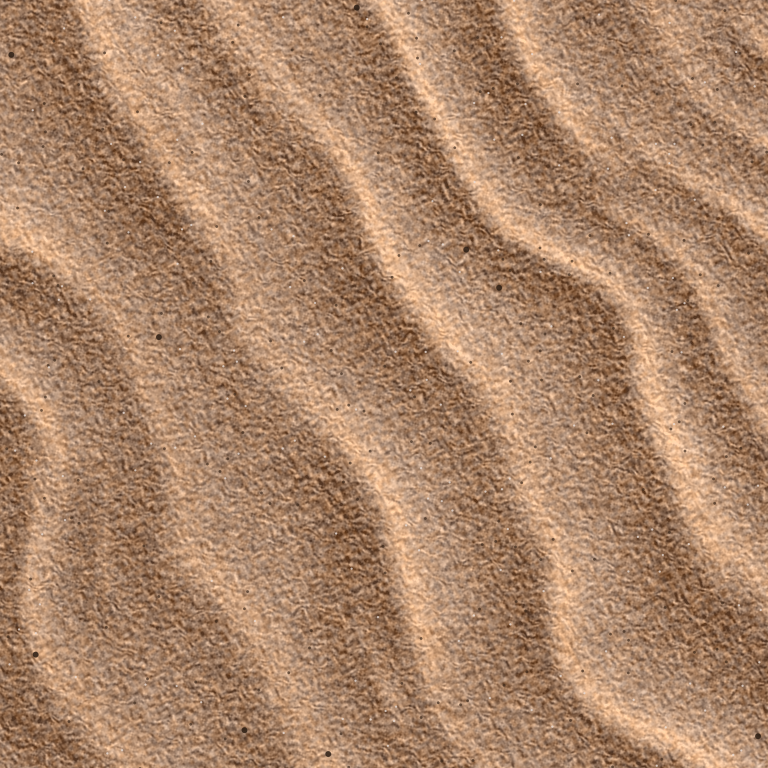
Give the GLSL for this texture, as a Shadertoy shader.

```glsl
#define RIPPLE_FREQ 5.3
#define RIPPLE_WARP 1.25
#define RELIEF 0.46
#define CREST_GLOW 0.20
#define GRAIN_FREQ 215.0
#define GRAIN_CONTRAST 0.80
#define SHADE_COLOR vec3(0.42, 0.285, 0.19)
#define SAND_COLOR vec3(0.68, 0.53, 0.415)
#define LIGHT_COLOR vec3(0.94, 0.77, 0.63)
#define WARM_TINT vec3(0.035, 0.0, -0.035)

float hash(vec2 p) {
    vec3 h = fract(p.xyx * 0.1031);
    h += dot(h, h.yzx + 33.33);
    return fract((h.x + h.y) * h.z);
}

float noise(vec2 p) {
    vec2 cell = floor(p), f = fract(p);
    f = f * f * (3.0 - 2.0 * f);
    float low = mix(hash(cell), hash(cell + vec2(1, 0)), f.x);
    float high = mix(hash(cell + vec2(0, 1)), hash(cell + vec2(1, 1)), f.x);
    return mix(low, high, f.y);
}

float fbm(vec2 p) {
    float sum = 0.0, weight = 0.5;
    for (int i = 0; i < 4; i++) {
        sum += weight * noise(p);
        p = mat2(0.8, 0.6, -0.6, 0.8) * p * 2.03 + 17.3;
        weight *= 0.5;
    }
    return sum / 0.9375;
}

// One ripple train: x = slope shading, y = narrow crest line
vec2 ripple(float phase) {
    float f = fract(phase);
    float slope = 1.0 - smoothstep(0.0, 0.80, f) + smoothstep(0.78, 1.0, f);
    float d = f < 0.5 ? f : (1.0 - f) * 1.5;
    return vec2(slope, exp(-d * d * 75.0));
}

// Sparse round specks, returned as coverage
float specks(vec2 p, float cells, float share, float radius) {
    vec2 cell = floor(p * cells);
    vec2 center = 0.25 + 0.5 * vec2(hash(cell + 3.7), hash(cell + 61.2));
    float d = length(fract(p * cells) - center) / cells;
    float edge = 0.7 / iResolution.y;
    float present = step(hash(cell + 127.4), share);
    return present * (1.0 - smoothstep(radius - edge, radius + edge, d));
}

// Sand grains lit from one side, with finer grit on top
float grains(vec2 p) {
    vec2 g = p * GRAIN_FREQ + 1.5 * noise(p * 70.0);
    float lit = noise(g) - noise(g + vec2(0.55, 0.45));
    float grit = noise(p * GRAIN_FREQ * 1.9 + 41.0) - 0.5;
    float clump = noise(p * GRAIN_FREQ * 0.55 + 9.0) - 0.5;
    return 0.8 * lit + 0.5 * grit + 0.25 * clump;
}

void mainImage(out vec4 fragColor, in vec2 fragCoord) {
    vec2 p = fragCoord / iResolution.y;

    // x runs across the ripples, y along them
    vec2 q = mat2(0.87, -0.49, 0.49, 0.87) * p + 4.0;

    // Bent ripples: a broad train blended with a finer one
    float bend = RIPPLE_WARP * noise(q * vec2(1.7, 3.2));
    bend += 0.32 * noise(q * vec2(4.0, 6.5) + 23.0);
    bend += 0.05 * fbm(q * 22.0);
    vec2 broad = ripple(q.x * RIPPLE_FREQ + bend);
    vec2 fine = ripple(q.x * RIPPLE_FREQ * 1.7 + 1.3 * bend + 0.4);
    float fineShare = smoothstep(0.50, 0.80, noise(q * vec2(4.5, 2.6) + 51.0));
    vec2 wave = mix(broad, fine * vec2(0.8, 0.7) + vec2(0.1, 0.0), fineShare);

    // Ripples fade in and out along their length
    float strength = mix(0.45, 1.0, smoothstep(0.2, 0.7, noise(q * vec2(5.0, 3.0) + 80.0)));
    float slope = (wave.x - 0.5) * strength;
    float crest = wave.y * strength;

    // Tone from relief, broad drift and grain
    float drift = fbm(q * vec2(7.0, 4.0) + 31.0) - 0.5;
    float tone = 0.46 + RELIEF * slope + CREST_GLOW * crest + 0.22 * drift;
    float coarse = mix(1.15, 0.8, clamp(slope + 0.5, 0.0, 1.0));
    tone += GRAIN_CONTRAST * coarse * grains(q);
    tone = clamp(tone, -0.15, 1.15);

    vec3 color = mix(SHADE_COLOR, SAND_COLOR, min(tone * 2.0, 1.0));
    color = mix(color, LIGHT_COLOR, max(tone * 2.0 - 1.0, 0.0));

    // Warm crests, greyer slopes, and a mixed tint per grain
    float warmth = 1.1 * crest - 0.6 * slope - 0.25;
    warmth += 1.6 * (noise(q * GRAIN_FREQ * 0.8 + 150.0) - 0.5);
    color += WARM_TINT * warmth;

    // Rare pits and pale glints
    color = mix(color, SHADE_COLOR * 0.4, 0.85 * specks(q, 12.0, 0.05, 0.0038));
    color = mix(color, SHADE_COLOR * 0.55, 0.7 * specks(q + 2.3, 60.0, 0.06, 0.0018));
    color = mix(color, vec3(0.93, 0.89, 0.87), 0.75 * specks(q + 5.1, 55.0, 0.06, 0.0014));

    fragColor = vec4(clamp(color, 0.0, 1.0), 1.0);
}
```
